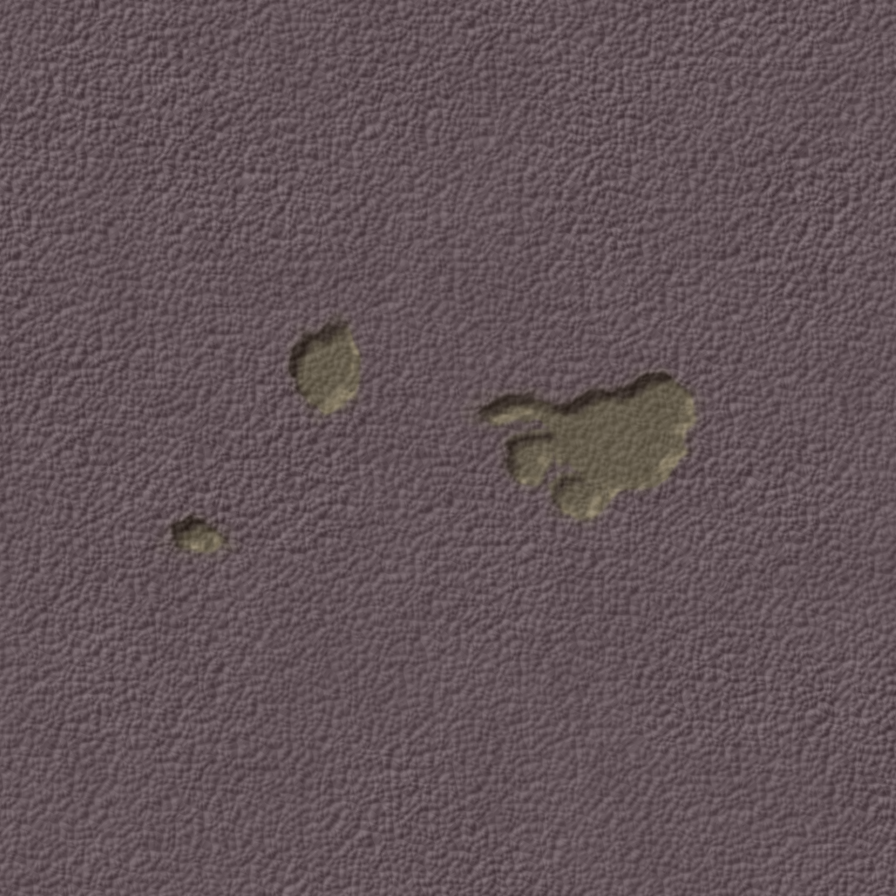
Give the GLSL for this texture, as a Shadertoy shader.

```glsl
// Mauve rough-cast plaster with three chips that bare an olive layer below.
// Cellular noise lit from the upper left forms the grain; the chips are
// noise-warped unions of ellipses with a shadowed and a crumbly lit rim.

#define GRAIN_DENSITY 132.0
#define GRAIN_CONTRAST 0.165
#define COARSE_CONTRAST 0.075
#define RIM_WIDTH 0.017
#define EDGE_ROUGHNESS 0.022
#define PLASTER vec3(0.388, 0.328, 0.348)
#define FLOOR_OLIVE vec3(0.392, 0.358, 0.298)
#define SHADOW vec3(0.200, 0.160, 0.145)
#define CRUMB vec3(0.570, 0.525, 0.435)
#define TO_LIGHT vec2(-0.66, 0.75)

vec2 hash2(vec2 p) {
    vec3 q = fract(p.xyx * vec3(0.1031, 0.1030, 0.0973));
    q += dot(q, q.yzx + 33.33);
    return fract((q.xx + q.yz) * q.zy);
}

float valueNoise(vec2 p) {
    vec2 cell = floor(p), f = fract(p);
    f = f * f * (3.0 - 2.0 * f);
    float low = mix(hash2(cell).x, hash2(cell + vec2(1, 0)).x, f.x);
    float high = mix(hash2(cell + vec2(0, 1)).x, hash2(cell + vec2(1, 1)).x, f.x);
    return mix(low, high, f.y);
}

// Distance to the nearest scattered point, in cells
float cellular(vec2 p) {
    vec2 cell = floor(p), f = fract(p);
    float nearest = 4.0;
    for (int y = -1; y <= 1; y++)
    for (int x = -1; x <= 1; x++) {
        vec2 o = vec2(x, y);
        vec2 d = o + hash2(cell + o) - f;
        nearest = min(nearest, dot(d, d));
    }
    return sqrt(nearest);
}

// Brightness of round bumps lit from one side
float relief(vec2 p) {
    return cellular(p + TO_LIGHT * 0.5) - cellular(p);
}

float ellipse(vec2 p, vec2 center, vec2 radius) {
    return (length((p - center) / radius) - 1.0) * min(radius.x, radius.y);
}

// Signed distance to the chips, negative inside
float chips(vec2 p) {
    float d = ellipse(p, vec2(0.690, 0.510), vec2(0.074, 0.060));
    d = min(d, ellipse(p, vec2(0.730, 0.545), vec2(0.045, 0.038)));
    d = min(d, ellipse(p, vec2(0.595, 0.543), vec2(0.055, 0.016)));
    d = min(d, ellipse(p, vec2(0.592, 0.492), vec2(0.025, 0.032)));
    d = min(d, ellipse(p, vec2(0.645, 0.450), vec2(0.032, 0.030)));
    d = min(d, ellipse(p, vec2(0.365, 0.590), vec2(0.038, 0.048)));
    d = min(d, ellipse(p, vec2(0.222, 0.398), vec2(0.032, 0.020)));
    float rough = 0.6 * valueNoise(p * 34.0) + 0.4 * valueNoise(p * 85.0 + 7.0);
    return d + EDGE_ROUGHNESS * (rough - 0.5);
}

void mainImage(out vec4 fragColor, in vec2 fragCoord) {
    vec2 uv = fragCoord / iResolution.xy;

    // Grain: two sizes of bumps, stronger in some patches and near the top
    vec2 bent = uv + 0.004 * vec2(valueNoise(uv * 60.0), valueNoise(uv * 60.0 + 31.0));
    float patches = 0.78 + 0.35 * valueNoise(uv * 9.0 + 3.0) + 0.12 * uv.y;
    float grain = GRAIN_CONTRAST * relief(bent * GRAIN_DENSITY)
                + COARSE_CONTRAST * relief(bent * GRAIN_DENSITY * 0.53 + 19.0);
    grain *= patches;
    grain += 0.022 * (valueNoise(uv * 22.0 + 11.0) - 0.5);

    // Chips: floor, then shadow below the near rim and crumbs on the far rim
    float d = chips(uv);
    float inside = smoothstep(0.003, -0.004, d);
    float stain = 0.3 * smoothstep(0.014, 0.0, d);
    float shaded = smoothstep(-0.006, 0.009, chips(uv + TO_LIGHT * RIM_WIDTH));
    float lit = smoothstep(-0.007, 0.008, chips(uv - TO_LIGHT * RIM_WIDTH));
    float crumbs = smoothstep(0.3, 0.8, valueNoise(uv * 120.0 + 5.0));

    vec3 bed = mix(FLOOR_OLIVE, CRUMB, lit * (0.15 + 0.7 * crumbs));
    bed = mix(bed, SHADOW, 0.9 * shaded);

    vec3 color = mix(PLASTER, FLOOR_OLIVE, stain);
    color = mix(color, bed, inside);
    color += grain * mix(1.0, 0.65, inside);
    fragColor = vec4(color, 1.0);
}
```
